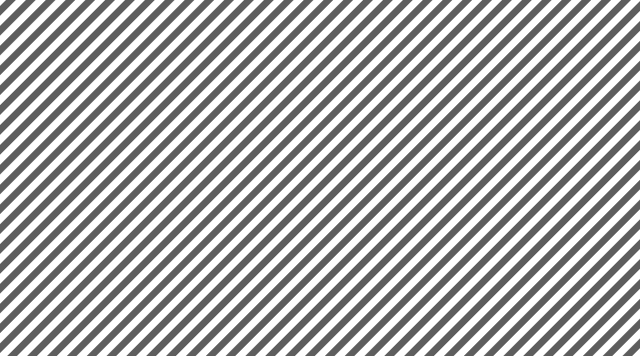
A Shadertoy shader for this pattern:

```glsl
// Even diagonal stripes, dark grey on white, rising to the right at 45 degrees.
// One repeating coordinate runs across the stripes; the distance to the nearest
// stripe edge gives coverage with a one-pixel linear ramp.

const vec3 PAPER = vec3(1.0);
const vec3 INK = vec3(0.37);

const float STRIPES_ACROSS = 32.25; // repeats along the canvas width
const float STRIPE_CENTRE = 0.55;   // first stripe centre, in repeats from the top left
const float INK_SHARE = 0.49;       // inked part of each repeat

// Position across the stripes, counted in repeats.
float diagonalPhase(vec2 p, float repeats) {
    return (p.x + p.y) * repeats;
}

// Signed distance to the nearest stripe edge, in repeats; negative inside.
float stripeDistance(float phase, float centre, float share) {
    float offset = abs(fract(phase - centre + 0.5) - 0.5);
    return offset - 0.5 * share;
}

// Linear edge coverage for a distance and a pixel size in the same unit.
float coverage(float dist, float pixel) {
    return clamp(0.5 - dist / pixel, 0.0, 1.0);
}

void mainImage(out vec4 fragColor, in vec2 fragCoord) {
    // Canvas widths, measured right and down from the top left corner
    vec2 p = vec2(fragCoord.x, iResolution.y - fragCoord.y) / iResolution.x;

    // One pixel perpendicular to the stripes, in repeats
    float pixel = sqrt(2.0) * STRIPES_ACROSS / iResolution.x;

    float phase = diagonalPhase(p, STRIPES_ACROSS);
    float dist = stripeDistance(phase, STRIPE_CENTRE, INK_SHARE);

    fragColor = vec4(mix(PAPER, INK, coverage(dist, pixel)), 1.0);
}
```
